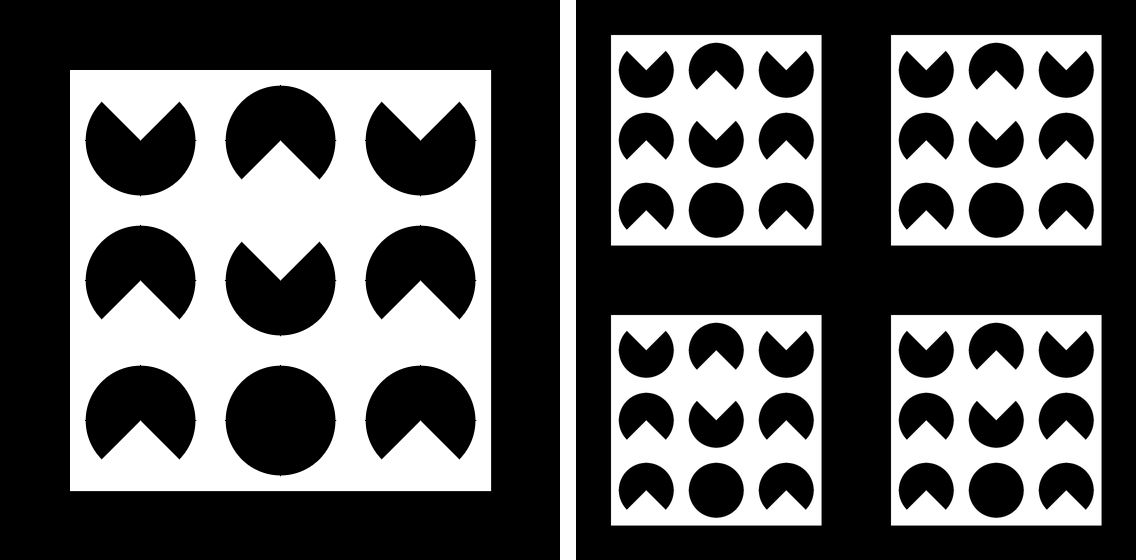
Left, the tile; right, the same tile 2 across and 2 down.
Write a WebGL 2 fragment shader that draws this pattern.

```glsl
#version 300 es
precision highp float;
// A white square on black holds a 3 by 3 grid of black discs, most with a
// quarter notch facing up or down. Distance functions give each shape; the
// notch direction follows from row and column. The black margin tiles.

uniform vec2 u_resolution;
out vec4 fragColor;

const vec3 BLACK = vec3(0.0);
const vec3 WHITE = vec3(1.0);
const float GRID_COUNT = 3.0;
const float CELL_SIZE = 0.25;
const vec2 PANEL_CENTER = vec2(0.501, 0.499);
const float PANEL_HALF = 0.376;
const float DISC_RADIUS = 0.098;
const float NUB_REACH = 0.0994;      // tiny points on the disc axes
const float NUB_HALF_WIDTH = 0.001;

float boxDistance(vec2 p, vec2 halfSize) {
  vec2 q = abs(p) - halfSize;
  return length(max(q, 0.0)) + min(max(q.x, q.y), 0.0);
}

// Disc with four small axis points
float discDistance(vec2 p) {
  float disc = length(p) - DISC_RADIUS;
  float across = boxDistance(p, vec2(NUB_REACH, NUB_HALF_WIDTH));
  float upright = boxDistance(p, vec2(NUB_HALF_WIDTH, NUB_REACH));
  return min(disc, min(across, upright));
}

// Right-angled wedge with its apex at zero; facing is +1 up, -1 down
float wedgeDistance(vec2 p, float facing) {
  return (abs(p.x) - facing * p.y) * sqrt(0.5);
}

float coverage(float dist, float pixel) {
  return clamp(0.5 - dist / pixel, 0.0, 1.0);
}

void main() {
  vec2 uv = fract(gl_FragCoord.xy / u_resolution);
  float pixel = 1.0 / min(u_resolution.x, u_resolution.y);
  vec2 p = uv - PANEL_CENTER;

  // Nearest grid cell, counted from the lower left
  float lastCell = GRID_COUNT - 1.0;
  vec2 cell = clamp(floor(p / CELL_SIZE + 0.5 * GRID_COUNT), 0.0, lastCell);
  vec2 local = p - (cell - 0.5 * lastCell) * CELL_SIZE;

  // Notches alternate; the bottom row faces down with a whole middle disc
  bool isEven = mod(cell.x + cell.y, 2.0) < 0.5;
  bool isBottom = cell.y < 0.5;
  bool isWhole = isBottom && !isEven;
  float facing = (isEven && !isBottom) ? 1.0 : -1.0;

  float shape = discDistance(local);
  if (!isWhole) shape = max(shape, -wedgeDistance(local, facing));

  // Panel over the margin, discs over the panel
  float panel = coverage(boxDistance(p, vec2(PANEL_HALF)), pixel);
  vec3 color = mix(BLACK, WHITE, panel);
  color = mix(color, BLACK, coverage(shape, pixel));
  fragColor = vec4(color, 1.0);
}
```
